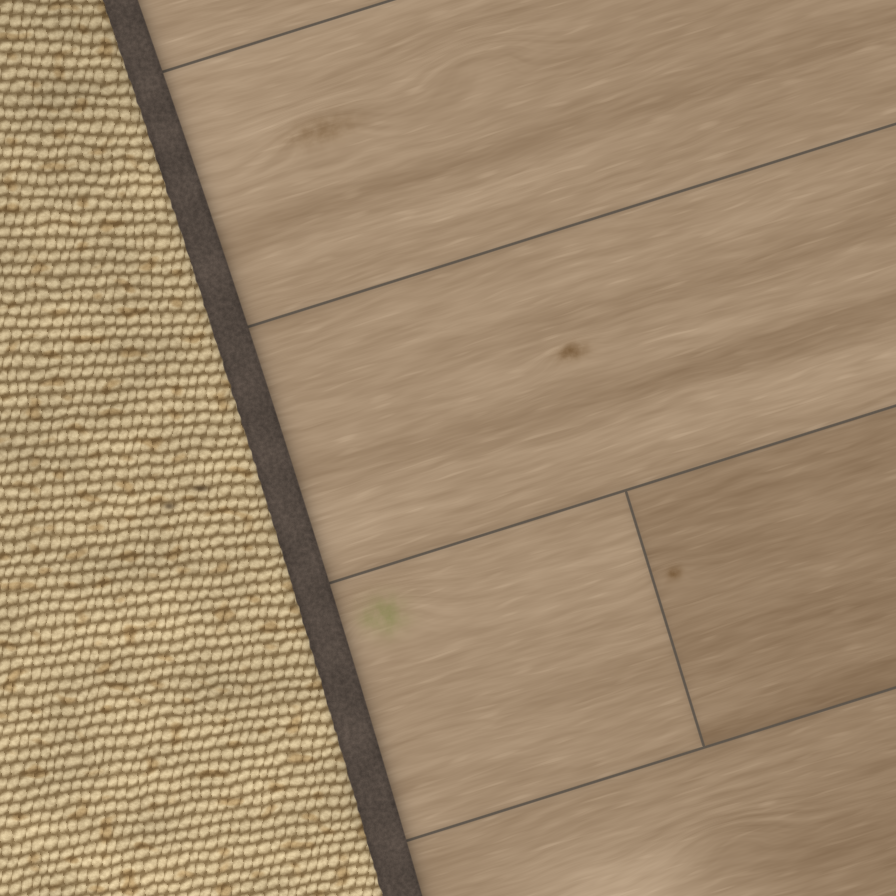
This texture is drawn by a Shadertoy shader. Its source:

```glsl
vec2 hashGradient(vec2 cell) {
    uvec2 q = uvec2(ivec2(cell) + 32768);
    uint h = q.x * 1597334677u ^ q.y * 3812015801u;
    h = (h ^ (h >> 15)) * 2246822519u;
    h ^= h >> 13;
    float a = float(h & 65535u) * 6.2832 / 65536.0;
    return vec2(cos(a), sin(a));
}

float gradientNoise(vec2 p) {
    vec2 i = floor(p), f = p - i;
    vec2 u = f * f * f * (f * (f * 6.0 - 15.0) + 10.0);
    float a = dot(hashGradient(i), f);
    float b = dot(hashGradient(i + vec2(1, 0)), f - vec2(1, 0));
    float c = dot(hashGradient(i + vec2(0, 1)), f - vec2(0, 1));
    float d = dot(hashGradient(i + vec2(1, 1)), f - vec2(1, 1));
    return 1.4 * mix(mix(a, b, u.x), mix(c, d, u.x), u.y);
}

float fbm(vec2 p) {
    float sum = 0.0, amp = 0.55;
    for (int i = 0; i < 4; i++) {
        sum += amp * gradientNoise(p);
        p = p * 2.03 + 17.3;
        amp *= 0.5;
    }
    return sum;
}

float spot(vec2 p, vec2 center, vec2 radius) {
    vec2 d = (p - center) / radius;
    return exp(-dot(d, d));
}

// p: x across, y downward from the top edge
vec3 woodFloor(vec2 p, float px) {
    // Plank space: x along the grain, y across it
    vec2 g = vec2(p.x - 0.3056 * p.y, p.y + 0.3134 * p.x);
    float row = (g.y - 0.4516) / 0.3145;
    float plank = floor(row);
    float rightBoard = plank == 1.0 ? step(0.531, g.x) : 0.0;
    vec2 q = g + vec2(plank * 7.3 + rightBoard * 3.1, plank * 2.7);

    // Knots bend the grain: position, length, bend
    vec4 knots[6] = vec4[6](
        vec4(0.313, 0.258, 0.060, 0.025), vec4(0.514, 0.232, 0.075, 0.030),
        vec4(0.518, 0.593, 0.035, 0.014), vec4(0.557, 0.875, 0.030, 0.014),
        vec4(0.217, 0.820, 0.075, 0.035), vec4(0.523, 1.184, 0.075, 0.030));
    float bend = 0.0, knotArea = 0.0;
    for (int i = 0; i < 6; i++) {
        float s = spot(g, knots[i].xy, knots[i].z * vec2(1.0, 0.45));
        bend += s * knots[i].w;
        knotArea = max(knotArea, s);
    }
    float across = q.y + bend + 0.018 * fbm(q * vec2(3.0, 7.0));

    // Broad streaks, growth rings, then fibres
    float streak = fbm(vec2(q.x * 1.6, across * 17.0));
    float rings = sin(across * 330.0 + 5.0 * gradientNoise(vec2(q.x * 4.0, across * 22.0)));
    float ringMask = 0.3 + 0.6 * knotArea + 0.6 * max(0.0, gradientNoise(q * vec2(3.0, 9.0) + 4.0));
    float fibre = fbm(vec2(q.x * 11.0, across * 120.0));
    float pores = gradientNoise(vec2(q.x * 28.0, q.y * 250.0));
    float flecks = smoothstep(0.35, 0.8, gradientNoise(vec2(q.x * 19.0, q.y * 165.0) + 31.0));

    float tone = 0.50 + 0.30 * streak + 0.055 * rings * ringMask + 0.22 * fibre + 0.07 * pores + 0.16 * flecks;
    tone -= 0.22 * exp(-pow((g.y - 0.635 - 0.02 * g.x) / 0.022, 2.0));
    tone -= 0.16 * exp(-pow((g.y - 0.345) / 0.020, 2.0));
    tone += 0.13 * exp(-pow((g.y - 0.71) / 0.035, 2.0));
    tone += 0.18 * (0.55 - p.x) - 0.16 * rightBoard;
    tone -= 0.32 * spot(p, vec2(1.03, 0.95), vec2(0.22, 0.24));
    tone += 0.45 * spot(p, vec2(0.70, 1.02), vec2(0.11, 0.07));
    vec3 col = mix(vec3(0.53, 0.435, 0.335), vec3(0.76, 0.665, 0.555), tone);

    // Knot hearts and the green stain
    float rough = 0.75 + 0.8 * fbm(p * 70.0);
    float hearts = 0.45 * spot(g, vec2(0.313, 0.258), vec2(0.042, 0.016))
        + 0.8 * spot(g, vec2(0.518, 0.593), vec2(0.018, 0.010))
        + 0.95 * spot(g, vec2(0.557, 0.875), vec2(0.008, 0.007));
    col = mix(col, vec3(0.43, 0.32, 0.20), clamp(hearts * rough, 0.0, 0.8));
    col = mix(col, vec3(0.50, 0.51, 0.30), 0.65 * rough * spot(p, vec2(0.428, 0.687), vec2(0.024, 0.020)));

    // Seams between boards
    float seam = abs(row - round(row)) * 0.300;
    if (plank == 1.0) seam = min(seam, abs(g.x - 0.531) * 0.955);
    float seamLine = 1.0 - smoothstep(0.0010 - 0.5 * px, 0.0013 + px, seam);
    col *= 1.0 - 0.09 * exp(-seam * 260.0);
    return mix(col, vec3(0.35, 0.32, 0.285), 0.9 * seamLine);
}

vec3 wovenRug(vec2 p) {
    // Rows of loops, each shifted by half a loop
    vec2 q = vec2(p.x - 0.12 * p.y, p.y + p.x * (0.22 * p.y - 0.05));
    q += 0.0035 * vec2(gradientNoise(p * 34.0), gradientNoise(p * 30.0 + 9.0));
    vec2 w = q * vec2(78.0, 68.0);
    float row = floor(w.y);
    w.x += 0.5 * mod(row, 2.0) + 0.5 * gradientNoise(vec2(row * 0.73, w.x * 0.3));
    vec2 loopPos = fract(w) - 0.5;
    loopPos.y += 0.25 * loopPos.x;
    float yarn = 1.0 - smoothstep(0.22, 0.62, length(loopPos * vec2(0.85, 1.1)));
    float cord = 0.5 + 0.5 * cos(6.2832 * loopPos.y);
    float weave = 0.60 * yarn + 0.40 * cord;
    float fibre = fbm(p * vec2(170.0, 210.0));
    float patches = fbm(p * vec2(9.0, 15.0));
    vec3 col = mix(vec3(0.50, 0.415, 0.285), vec3(0.82, 0.74, 0.585), clamp(weave + 0.35 * fibre, 0.0, 1.1));
    col *= 0.95 + 0.10 * p.y + 0.12 * patches;

    // Brown strands and dark specks
    float strand = smoothstep(0.25, 0.65, gradientNoise(p * vec2(38.0, 62.0) + 5.0));
    col = mix(col, col * vec3(0.80, 0.72, 0.60), 0.6 * strand);
    float specks = spot(p, vec2(0.189, 0.565), vec2(0.006, 0.004)) + spot(p, vec2(0.224, 0.545), vec2(0.008, 0.003));
    return mix(col, vec3(0.29, 0.23, 0.16), 0.7 * min(specks, 1.0));
}

void mainImage(out vec4 fragColor, in vec2 fragCoord) {
    vec2 p = fragCoord / iResolution.xy;
    p.y = 1.0 - p.y;
    float px = 1.0 / iResolution.y;

    // Slightly bowed binding between rug and floor
    float bow = 0.032 * p.y * (1.0 - p.y);
    float leftEdge = p.x - (0.1146 + 0.3125 * p.y + bow);
    float rightEdge = p.x - (0.1536 + 0.3177 * p.y + bow);

    vec3 wood = woodFloor(p, px) * (1.0 - 0.28 * exp(-max(rightEdge, 0.0) * 130.0));
    vec3 rug = wovenRug(p) * (1.0 - 0.15 * exp(min(leftEdge, 0.0) * 180.0));
    vec3 binding = vec3(0.32, 0.28, 0.25) * (1.0 + 0.22 * fbm(p * 190.0) + 0.10 * gradientNoise(p * 25.0));
    binding *= 0.92 + 0.12 * smoothstep(0.0, 0.010, leftEdge) * smoothstep(0.0, 0.010, -rightEdge);

    float fray = 0.0012 * gradientNoise(p * 110.0);
    vec3 col = mix(rug, binding, smoothstep(-px, px, leftEdge + fray));
    col = mix(col, wood, smoothstep(-px, px, rightEdge));
    fragColor = vec4(clamp(col, 0.0, 1.0), 1.0);
}
```
